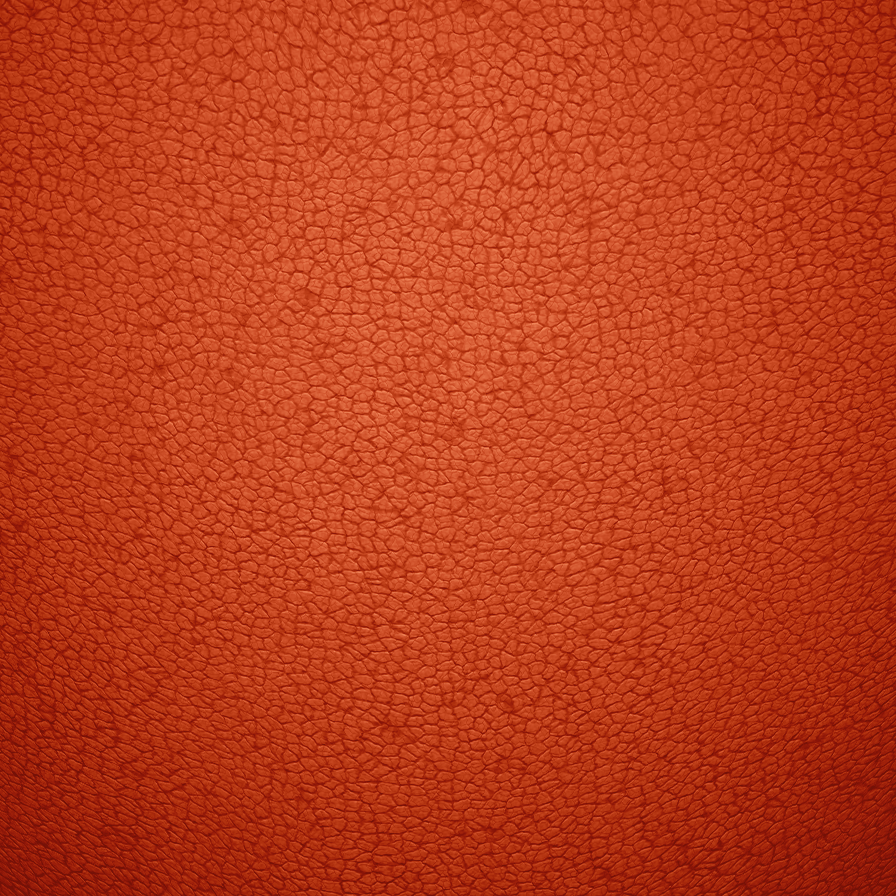
Write a three.js fragment shader that draws this texture.

```glsl
// Pebbled orange leather: warped cellular plates split by thin creases,
// lit from above by comparing relief heights at two nearby points,
// under a soft glow that falls off to dark red lower corners.
varying vec2 vUv;

const vec3 MAROON = vec3(0.54, 0.08, 0.03);
const vec3 BRICK  = vec3(0.63, 0.13, 0.04);
const vec3 RUST   = vec3(0.68, 0.18, 0.05);
const vec3 ORANGE = vec3(0.75, 0.25, 0.10);
const vec3 CORAL  = vec3(0.81, 0.31, 0.16);
const vec3 PEACH  = vec3(0.86, 0.39, 0.23);
const vec3 SHEEN  = vec3(0.94, 0.52, 0.35);

const float LIGHT_STEP = 0.0019;
const float MEAN_HEIGHT = 0.78;

vec2 hash2(vec2 p) {
  vec3 q = fract(vec3(p.xyx) * vec3(0.1031, 0.1030, 0.0973));
  q += dot(q, q.yzx + 33.33);
  return fract((q.xx + q.yz) * q.zy);
}

float cornerSlope(vec2 cell, vec2 corner, vec2 f) {
  return dot(hash2(cell + corner) * 2.0 - 1.0, f - corner);
}

float gradientNoise(vec2 p) {
  vec2 cell = floor(p);
  vec2 f = fract(p);
  vec2 u = f * f * f * (f * (f * 6.0 - 15.0) + 10.0);
  float low = mix(cornerSlope(cell, vec2(0.0), f),
                  cornerSlope(cell, vec2(1.0, 0.0), f), u.x);
  float high = mix(cornerSlope(cell, vec2(0.0, 1.0), f),
                   cornerSlope(cell, vec2(1.0), f), u.x);
  return mix(low, high, u.y);
}

vec2 noise2(vec2 p) {
  return vec2(gradientNoise(p + 17.0), gradientNoise(p + 71.5));
}

// Distances to the nearest and second nearest scattered cell centres
vec2 cellDistances(vec2 p) {
  vec2 cell = floor(p);
  vec2 f = fract(p);
  vec2 nearest = vec2(8.0);
  for (int j = -1; j <= 1; j++) {
    for (int i = -1; i <= 1; i++) {
      vec2 offset = vec2(float(i), float(j));
      float d = length(offset + 0.06 + 0.88 * hash2(cell + offset + 100.0) - f);
      nearest.y = min(nearest.y, max(nearest.x, d));
      nearest.x = min(nearest.x, d);
    }
  }
  return nearest;
}

// Bowl-shaped grain: cells flatten and curve upward at the lower sides
vec2 grainSpace(vec2 uv) {
  float side = uv.x - 0.5;
  float y = uv.y - 0.7 * side * side * (1.25 - uv.y);
  vec2 p = vec2(60.0 * uv.x, (94.0 - 20.0 * y) * y);
  p += 1.8 * noise2(uv * 5.0);
  return p + 0.3 * noise2(p * 0.9) + 0.14 * noise2(p * 3.3);
}

// One layer of domed plates; strength fades the creases between them
float plate(vec2 p, float creaseWidth, float strength) {
  vec2 d = cellDistances(p);
  float crease = 1.0 - smoothstep(0.0, creaseWidth, d.y - d.x);
  return 1.0 - strength * crease - 0.3 * d.x * d.x;
}

float leatherHeight(vec2 uv) {
  vec2 p = grainSpace(uv);
  float width = 0.28 + 0.16 * gradientNoise(p * 0.7);
  float strength = clamp(0.88 + 0.9 * gradientNoise(p * 1.1 + 40.0), 0.25, 1.15);
  float coarse = plate(p, width, strength);
  float fineStrength = clamp(0.6 + 1.2 * gradientNoise(p * 1.3 + 5.0), 0.0, 1.0);
  float fine = plate(p * 1.9 + 31.0, 0.26, fineStrength);
  return mix(coarse, fine, 0.33) + 0.12 * gradientNoise(p * 4.3 + 8.0);
}

// Tiny crisp pores and glints
float grain(vec2 uv) {
  return gradientNoise(uv * 170.0) + 1.2 * gradientNoise(uv * 293.0 + 50.0);
}

// Broad light, brightest above the middle
float glow(vec2 uv) {
  vec2 d = uv - vec2(0.49, 0.7);
  return 0.831 - 0.52 * d.x * d.x - 0.36 * d.y * d.y;
}

vec3 blendStep(vec3 below, vec3 above, float tone) {
  return mix(below, above, clamp((tone - below.r) / (above.r - below.r), 0.0, 1.0));
}

// Ramp keyed by the red channel of each colour
vec3 leatherColor(float tone) {
  vec3 c = blendStep(MAROON, BRICK, tone);
  c = tone > BRICK.r ? blendStep(BRICK, RUST, tone) : c;
  c = tone > RUST.r ? blendStep(RUST, ORANGE, tone) : c;
  c = tone > ORANGE.r ? blendStep(ORANGE, CORAL, tone) : c;
  c = tone > CORAL.r ? blendStep(CORAL, PEACH, tone) : c;
  c = tone > PEACH.r ? blendStep(PEACH, SHEEN, tone) : c;
  return c * mix(0.85, 1.0, smoothstep(0.44, MAROON.r, tone));
}

void main() {
  float height = leatherHeight(vUv);
  float slope = height - leatherHeight(vUv + vec2(0.0, LIGHT_STEP));
  float depth = 0.16 * (1.0 + 0.5 * gradientNoise(vUv * 6.0 + 9.0));
  float lighting = mix(0.13, 0.08, vUv.y);

  float tone = glow(vUv);
  tone += depth * (height - MEAN_HEIGHT) + lighting * slope;
  tone += 0.02 * gradientNoise(vUv * 18.0) + 0.05 * grain(vUv);
  gl_FragColor = vec4(leatherColor(tone), 1.0);
}
```
